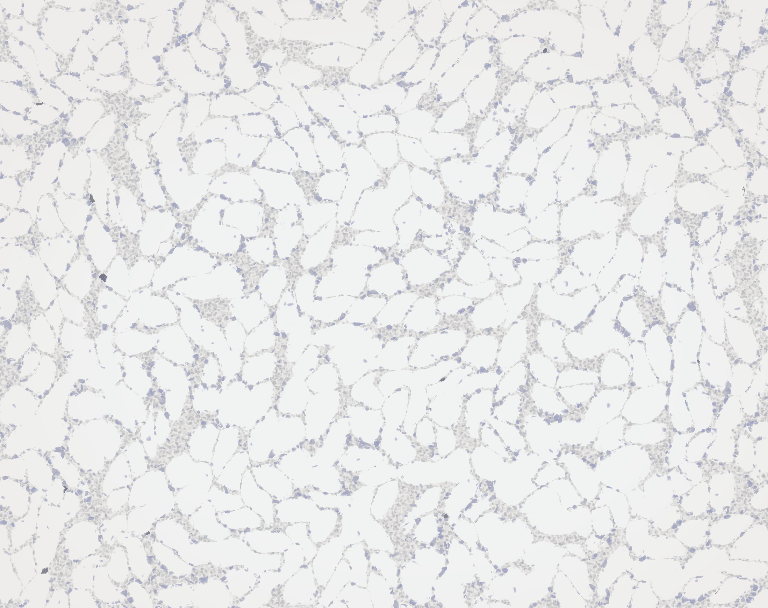
Write a WebGL 2 fragment shader that draws this texture.

```glsl
#version 300 es
precision highp float;
// Polished cast alloy: pale dendrite arms, speckled eutectic pools and blue-grey beads.

#define ARM_FREQ 19.5       // arms per canvas height
#define ARM_RADIUS 0.645    // arm size in units of arm spacing
#define POOL_VARIATION 0.08 // how much pool size drifts over the canvas
#define WALL_WIDTH 0.08     // thin seams between arms
#define WALL_SHARE 0.72     // share of seams that are present
#define SPECK_FREQ 215.0    // eutectic grain
#define BEAD_FREQ 105.0     // blue beads along the seams
#define BEAD_SHARE 0.34
#define PALE vec3(0.945, 0.951, 0.951)
#define WARM vec3(0.934, 0.928, 0.920)
#define GREY vec3(0.765, 0.765, 0.775)
#define BLUE vec3(0.61, 0.625, 0.755)

uniform vec2 u_resolution;
out vec4 fragColor;

vec2 hash2(vec2 p) {
    vec3 q = fract(vec3(p.xyx) * vec3(0.1031, 0.1030, 0.0973));
    q += dot(q, q.yzx + 33.33);
    return fract((q.xx + q.yz) * q.zy);
}

// Layered sines, from -1 to 1.
float swell(vec2 p) {
    float a = sin(p.x + 1.7 * sin(0.8 * p.y + 0.4));
    float b = sin(1.3 * p.y + 1.9 * sin(0.7 * p.x + 1.0));
    return 0.5 * (a + b);
}

// Cellular noise: distance to the nearest point and two random values of it.
vec3 cellular(vec2 p) {
    vec2 base = floor(p);
    vec3 nearest = vec3(9.0);
    for (int y = -1; y <= 1; y++)
    for (int x = -1; x <= 1; x++) {
        vec2 id = base + vec2(x, y);
        float d = length(id + hash2(id + 50.0) - p);
        if (d < nearest.x) nearest = vec3(d, hash2(id + 291.0));
    }
    return nearest;
}

float smoothMax(float a, float b, float k) {
    float h = max(k - abs(a - b), 0.0) / k;
    return max(a, b) + 0.25 * h * h * k;
}

// Signed depth into the space between stretched arms; positive lies in the gap.
float gapDepth(vec2 p) {
    vec2 g = p * ARM_FREQ;
    g += 0.06 * vec2(swell(g.yx * 3.1), swell(g * 3.4 + 5.0));
    vec2 base = floor(g), firstId = base, secondId = base;
    float first = 9.0, second = 9.0;
    for (int y = -2; y <= 2; y++)
    for (int x = -2; x <= 2; x++) {
        vec2 id = base + vec2(x, y);
        vec2 shape = hash2(id + 137.0);
        vec2 q = g - id - 0.05 - 0.9 * hash2(id + 11.0);
        // Neighbouring arms share a direction within each grain.
        float grain = floor(3.0 * swell(id * 0.33 + 2.0));
        float angle = 0.95 * grain + 0.35 * (shape.x - 0.5);
        float c = cos(angle), s = sin(angle);
        float stretch = mix(1.1, 1.75, shape.y);
        q = vec2(c * q.x + s * q.y, c * q.y - s * q.x);
        float d = length(q * vec2(1.0 / stretch, stretch));
        if (d < first) {
            second = first; secondId = firstId;
            first = d; firstId = id;
        } else if (d < second) {
            second = d; secondId = id;
        }
    }
    float radius = ARM_RADIUS + POOL_VARIATION * swell(p * 13.0 + 7.0);
    float present = step(hash2(firstId + secondId + 77.0).x, WALL_SHARE);
    float width = WALL_WIDTH * (0.6 + 0.9 * swell(p * 75.0));
    float wall = mix(-0.3, width, present) - (second - first);
    return smoothMax(first - radius, wall, 0.18);
}

void main() {
    vec2 p = gl_FragCoord.xy / u_resolution.y;
    vec2 centred = gl_FragCoord.xy / u_resolution - vec2(0.52, 0.42);
    float pixel = 1.0 / u_resolution.y;

    // Evenly lit ground, slightly warmer towards the corners.
    vec3 ground = mix(PALE, WARM, smoothstep(0.25, 0.7, length(centred)));
    vec3 colour = ground;

    // Speckled eutectic in pools and seams, with a ragged outline.
    vec2 ripple = vec2(swell(p.yx * 410.0), swell(p * 380.0 + 3.0));
    vec3 speck = cellular((p + 0.0015 * ripple) * SPECK_FREQ);
    float depth = gapDepth(p) + 0.09 * (speck.z - 0.5);
    float soft = 0.9 * pixel * ARM_FREQ;
    float gap = smoothstep(-soft, soft, depth);
    float dots = 1.0 - smoothstep(0.2, 0.8, speck.x);
    dots *= mix(0.2, 1.2, speck.y);
    colour = mix(colour, mix(WARM - 0.01, GREY, dots), gap);

    // Beads of mixed size gather in clusters on seams and pool rims.
    vec2 bent = p + 0.003 * vec2(swell(p.yx * 190.0), swell(p * 170.0 + 3.0));
    vec3 bead = cellular((bent + 0.001 * ripple) * BEAD_FREQ);
    float share = BEAD_SHARE + 0.3 * swell(p * 17.0 + 1.0);
    float radius = mix(0.2, 0.7, bead.z * bead.z);
    float edge = 0.8 * pixel * BEAD_FREQ;
    float body = 1.0 - smoothstep(radius - edge, radius + edge, bead.x);
    float rim = smoothstep(-0.12, -0.02, depth) * (1.0 - smoothstep(0.09, 0.2, depth));
    body *= rim * step(bead.y, share);
    vec3 tint = mix(BLUE, GREY, 0.7 * speck.z);
    tint *= bead.z > 0.993 ? 0.7 : 1.0;
    colour = mix(colour, tint, 0.92 * body);

    // Rare tiny inclusions inside the arms.
    float inclusion = 1.0 - smoothstep(0.1, 0.1 + 2.0 * edge, bead.x);
    inclusion *= step(0.988, bead.y);
    colour = mix(colour, BLUE, 0.6 * inclusion);

    fragColor = vec4(colour, 1.0);
}
```
